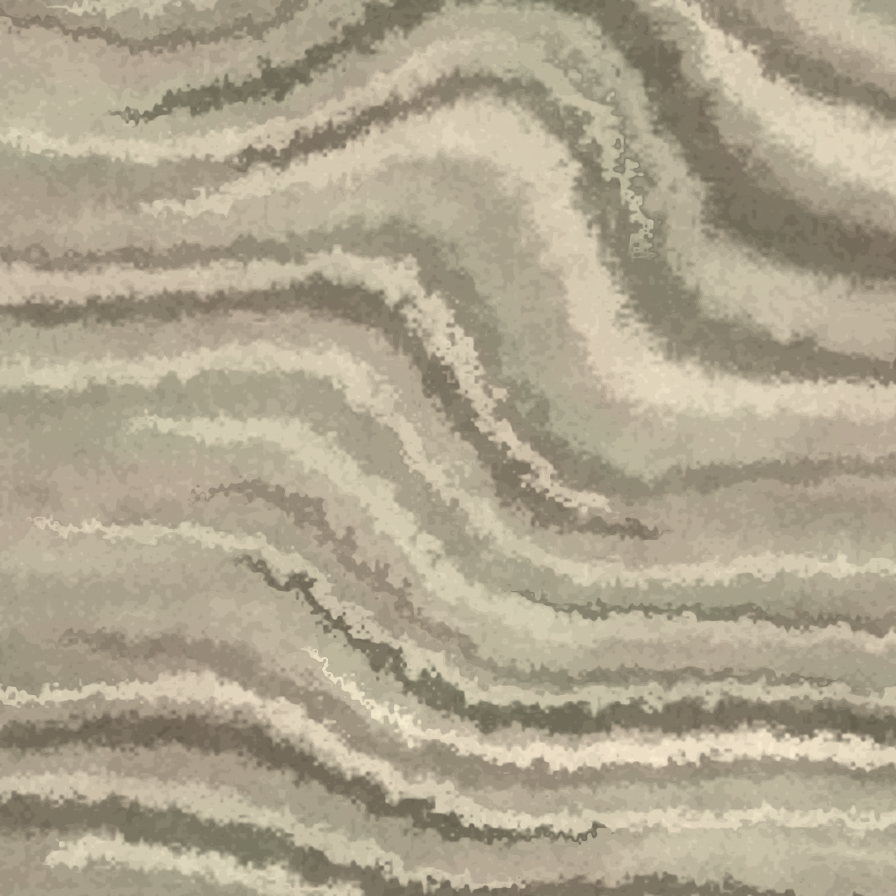
This texture is drawn by a three.js fragment shader. Its source:

```glsl
varying vec2 vUv;

const vec3 DARK_STONE = vec3(0.41, 0.38, 0.315);
const vec3 PALE_STONE = vec3(0.96, 0.915, 0.81);
const vec3 WARM_TINT = vec3(0.022, -0.008, 0.006);

const int SEAM_COUNT = 25;
const float SEAM_SPAN = 1.22;      // folded height covered by the seams
const float SEAM_WIDTH = 0.027;
const float SEAM_WANDER = 0.05;
const float DARK_TONE = 0.10;
const float PALE_TONE = 0.95;

const float FOLD_DROP = 0.26;
const float FOLD_LEAN = 0.35;
const float ARCH_LIFT = 0.08;

const float BASE_TONE = 0.51;
const float BED_CONTRAST = 0.50;
const float MOTTLE = 0.20;
const float GRAIN = 0.09;
const float TONE_STEPS = 13.0;

float hash(vec2 p) {
  return fract(sin(dot(p, vec2(127.1, 311.7))) * 43758.5453);
}

float noise(vec2 p) {
  vec2 cell = floor(p);
  vec2 f = fract(p);
  f = f * f * (3.0 - 2.0 * f);
  float low = mix(hash(cell), hash(cell + vec2(1.0, 0.0)), f.x);
  float high = mix(hash(cell + vec2(0.0, 1.0)), hash(cell + 1.0), f.x);
  return mix(low, high, f.y);
}

float fbm(vec2 p) {
  float sum = 0.0;
  float weight = 0.53;
  for (int i = 0; i < 4; i++) {
    sum += weight * noise(p);
    p = p * 2.03 + 17.3;
    weight *= 0.5;
  }
  return sum;
}

// Ragged offset that breaks up every band edge
vec2 fray(vec2 p) {
  vec2 fine = vec2(noise(p * 190.0), noise(p * 190.0 + 71.0)) - 0.5;
  vec2 broad = vec2(noise(p * 48.0 + 29.0), noise(p * 48.0 + 53.0)) - 0.5;
  return fine * vec2(0.024, 0.014) + broad * vec2(0.03, 0.016);
}

// Height within the layers after a leaning drop and an upper arch
float foldedHeight(vec2 p) {
  float depth = (p.y - 0.5) / 0.3;
  float drop = smoothstep(0.28, 0.75, p.x - FOLD_LEAN * (p.y - 0.5));
  float arch = -cos(6.2832 * (p.x - 0.12) / 0.96);
  float ripple = noise(p * vec2(3.5, 2.0) + 8.0) - 0.5;
  return p.y + FOLD_DROP * exp(-0.5 * depth * depth) * drop
    - ARCH_LIFT * arch * smoothstep(0.45, 1.1, p.y) + 0.05 * ripple;
}

// Tapered light and dark seams laid over the base tone
float addSeams(float tone, float x, float height) {
  for (int i = 0; i < SEAM_COUNT; i++) {
    float id = float(i);
    float pick = hash(vec2(id, 3.0));
    float centre = hash(vec2(id, 7.0));
    float halfLength = mix(0.28, 0.75, hash(vec2(id, 11.0)));
    float along = (x - centre) / halfLength;
    float taper = sqrt(max(1.0 - along * along, 0.0));
    float level = (id + 0.6 * pick) / float(SEAM_COUNT) * SEAM_SPAN - 0.05;
    level += SEAM_WANDER * (noise(vec2(x * 3.0, id * 5.7)) - 0.5);
    float width = SEAM_WIDTH * mix(0.6, 1.3, pick) * taper + 0.0001;
    float cover = 1.0 - smoothstep(0.35, 1.05, abs(height - level) / width);
    float strength = mix(0.4, 1.0, hash(vec2(id, 19.0)));
    strength *= smoothstep(0.0, 0.35, taper);
    float seamTone = mix(DARK_TONE, PALE_TONE, mod(id, 2.0));
    tone = mix(tone, seamTone, cover * strength);
  }
  return tone;
}

// Flat paint steps with softened borders
float posterize(float tone) {
  float scaled = tone * TONE_STEPS;
  return (floor(scaled) + smoothstep(0.3, 0.7, fract(scaled))) / TONE_STEPS;
}

void main() {
  vec2 p = vUv + fray(vUv);
  float height = foldedHeight(p);

  // Broad beds, stretched along the folds
  float beds = fbm(vec2(p.x * 2.4, height * 13.0)) - 0.5;
  float tone = addSeams(BASE_TONE + BED_CONTRAST * beds, p.x, height);

  // Painterly blotches and fine grain
  tone += MOTTLE * (fbm(p * vec2(20.0, 26.0)) - 0.5);
  tone += GRAIN * (noise(vUv * 165.0 + 37.0) - 0.5);
  tone = clamp(posterize(tone), 0.0, 1.0);

  vec3 color = mix(DARK_STONE, PALE_STONE, tone);
  color += WARM_TINT * 2.0 * (fbm(vec2(p.x * 5.0, height * 16.0) + 90.0) - 0.5);
  gl_FragColor = vec4(color, 1.0);
}
```
